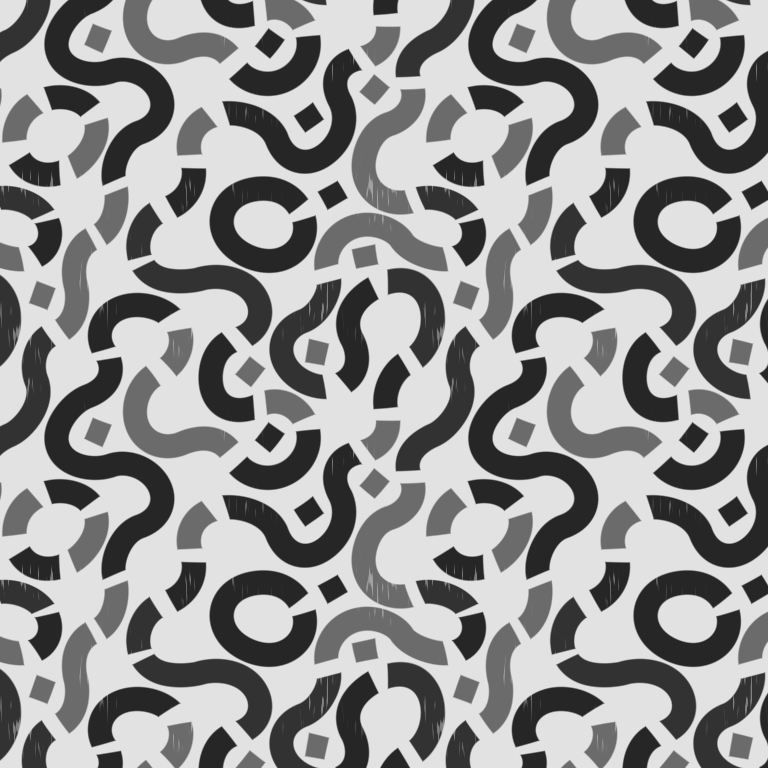
This pattern is drawn by a Shadertoy shader. Its source:

```glsl
// Repeating scatter of worn, butt-ended arcs, S-curves and small blocks in greys on a pale ground.

const vec2  TILE         = vec2(0.552, 0.513);  // size of one repeat on the canvas
const vec2  TILE_SHIFT   = vec2(0.10, 0.06);
const float HALF_WIDTH   = 0.0157;
const float WARP         = 0.05;                // bend of the lattice, in tiles
const float WARP_PERIOD  = 3.0;
const float JOIN_CHANCE  = 0.44;                // arcs that run on into the next
const vec2  TRIM         = vec2(0.09, 0.26);    // angle removed at a free end
const int   MAX_ARCS     = 12;                  // longest stroke followed
const float BLOCK_CHANCE = 0.24;
const vec2  BLOCK_HALF   = vec2(0.0150, 0.0130);
const vec2  SCRATCHES    = vec2(160.0, 16.0);   // scratch cells per tile
const vec2  WEAR_PATCHES = vec2(6.0);
const float WEAR         = 0.45;
const vec3  PAPER    = vec3(0.886);
const vec3  CHARCOAL = vec3(0.150);
const vec3  GRAPHITE = vec3(0.195);
const vec3  MID_GREY = vec3(0.420);

// Slanted square lattice that closes after one tile: 29 cells in each.
const mat2  TILE_TO_LATTICE = mat2(5.0, -2.0, 2.0, 5.0);
const mat2  LATTICE_TO_KEY  = mat2(5.0, 2.0, -2.0, 5.0);
const float KEY_PERIOD      = 58.0;
const float QUARTER_TURN    = 1.5707963;

float hash(vec2 p, float seed) {
    vec3 q = fract(vec3(p.xyx) * 0.1031 + seed * 0.1373);
    q += dot(q, q.yzx + 33.33);
    return fract((q.x + q.y) * q.z);
}

vec2 direction(float angle) { return vec2(cos(angle), sin(angle)); }

float gradientDot(vec2 cell, vec2 offset, vec2 period, float seed) {
    return dot(direction(4.0 * QUARTER_TURN * hash(mod(cell + 0.5, period), seed)), offset);
}

// Gradient noise that wraps after the given number of cells.
float noise(vec2 p, vec2 period, float seed) {
    vec2 i = floor(p), f = p - i, e = vec2(1.0, 0.0);
    vec2 w = f * f * f * (f * (f * 6.0 - 15.0) + 10.0);
    float low  = mix(gradientDot(i, f, period, seed),
                     gradientDot(i + e, f - e, period, seed), w.x);
    float high = mix(gradientDot(i + e.yx, f - e.yx, period, seed),
                     gradientDot(i + 1.0, f - 1.0, period, seed), w.x);
    return mix(low, high, w.y);
}

// Canvas position to gently bent lattice position.
vec2 toLattice(vec2 p) {
    vec2 t = p / TILE, q = t * WARP_PERIOD;
    vec2 bend = vec2(noise(q, vec2(WARP_PERIOD), 1.0), noise(q, vec2(WARP_PERIOD), 2.0));
    return TILE_TO_LATTICE * (t + WARP * bend);
}

// The same key for lattice points that coincide in every tile.
vec2 tileKey(vec2 p) { return floor(mod(2.0 * (LATTICE_TO_KEY * p) + 0.5, KEY_PERIOD)); }
float cellMirror(vec2 middle) { return hash(tileKey(middle), 3.0) < 0.5 ? -1.0 : 1.0; }
bool isJoined(vec2 edge) { return hash(edge, 4.0) < JOIN_CHANCE; }

// Direction in which an arc leaves its cell, sideways or upright.
vec2 exitOf(vec2 middle, float side, bool sideways) {
    return sideways ? vec2(side * cellMirror(middle), 0.0) : vec2(0.0, side);
}

// Follows a stroke to its free end; returns that end's hash, or -1 if none is found.
float strokeEnd(vec2 middle, float side, bool sideways) {
    for (int i = 0; i < MAX_ARCS; i++) {
        vec2 leave = exitOf(middle, side, sideways);
        vec2 edge = tileKey(middle + 0.5 * leave);
        if (!isJoined(edge)) return hash(edge, 8.0 + 0.3 * (leave.x + leave.y));
        middle += leave;
        side = sideways ? -leave.x * cellMirror(middle) : -side;
        sideways = !sideways;
    }
    return -1.0;
}

// Angle cut from one end of an arc; negative where the stroke runs on.
float trimAt(vec2 middle, vec2 leave) {
    vec2 edge = tileKey(middle + 0.5 * leave);
    float amount = hash(edge, 6.0 + 0.3 * (leave.x + leave.y));
    return isJoined(edge) ? -1.0 : mix(TRIM.x, TRIM.y, amount);
}

// Signed canvas distance to the stroke: two quarter arcs per cell, at opposite corners.
float strokeDistance(vec2 u, mat2 stretch, out vec3 ink) {
    vec2 middle = floor(u) + 0.5, flip = vec2(cellMirror(middle), 1.0);
    vec2 f = (u - middle) * flip;
    float side = f.x + f.y > 0.0 ? 1.0 : -1.0;
    vec2 v = f - 0.5 * side;
    float radius = max(length(v), 1e-4), angle = atan(abs(v.x), abs(v.y));
    float rootTrim = trimAt(middle, exitOf(middle, side, true));
    float tipTrim  = trimAt(middle, exitOf(middle, side, false));
    // Both free ends together choose one ink for the whole stroke.
    float first = strokeEnd(middle, side, true), last = strokeEnd(middle, side, false);
    float tone = min(first, last) < 0.0 ? 0.5 : fract(first + last);
    ink = tone < 0.35 ? CHARCOAL : tone < 0.67 ? GRAPHITE : MID_GREY;
    // Undo the local stretch so that all strokes keep one width.
    vec2 radial = v * flip / radius, along = vec2(-radial.y, radial.x);
    float band = abs(radius - 0.5) / length(radial * stretch) - HALF_WIDTH;
    float ends = max(angle - QUARTER_TURN + tipTrim, rootTrim - angle);
    return max(band, ends * radius / length(along * stretch));
}

// Signed canvas distance to a turned block in the open space at a lattice corner.
float blockDistance(vec2 u, mat2 stretch, out vec3 ink) {
    vec2 corner = floor(u + 0.5), key = tileKey(corner);
    ink = hash(key, 12.0) < 0.7 ? MID_GREY : CHARCOAL;
    vec2 x = direction(QUARTER_TURN * hash(key, 13.0)), v = inverse(stretch) * (u - corner);
    vec2 q = abs(vec2(dot(v, x), dot(v, vec2(-x.y, x.x)))) - BLOCK_HALF;
    return hash(key, 14.0) < BLOCK_CHANCE ? max(q.x, q.y) : 1.0;
}

// Thin upright scratches gathered in patches.
float wear(vec2 t) {
    float scratch = smoothstep(0.20, 0.42, noise(t * SCRATCHES, SCRATCHES, 10.0));
    return WEAR * scratch * smoothstep(0.14, 0.34, noise(t * WEAR_PATCHES, WEAR_PATCHES, 11.0));
}

void mainImage(out vec4 fragColor, in vec2 fragCoord) {
    const vec2 STEP = vec2(0.002, 0.0);
    vec2 p = fragCoord / iResolution.y + TILE_SHIFT, u = toLattice(p);
    mat2 stretch = mat2(toLattice(p + STEP) - u, toLattice(p + STEP.yx) - u) / STEP.x;
    vec3 strokeInk, blockInk;
    float stroke = strokeDistance(u, stretch, strokeInk), block = blockDistance(u, stretch, blockInk);
    float edge = 1.0 / iResolution.y;
    float cover = 1.0 - smoothstep(-edge, edge, min(stroke, block));
    vec3 ink = block < stroke ? blockInk : strokeInk;
    fragColor = vec4(mix(PAPER, ink, cover * (1.0 - wear(p / TILE))), 1.0);
}
```
